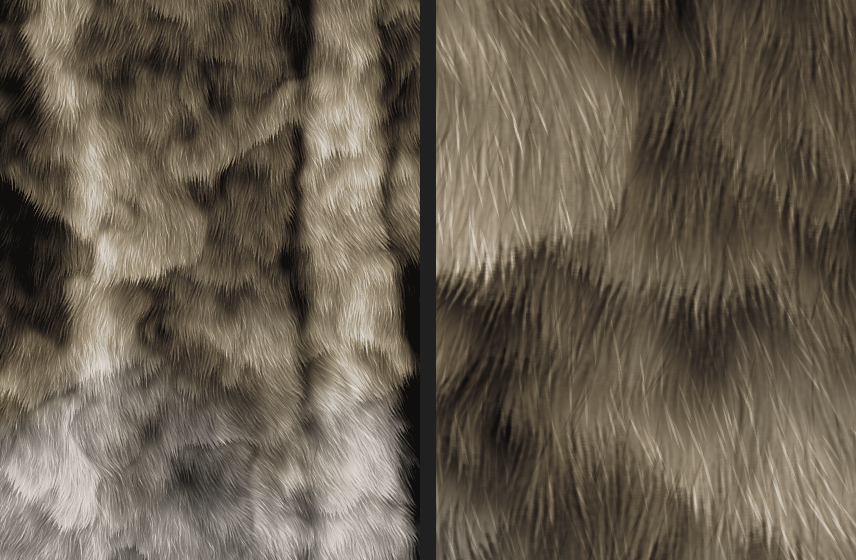
Left: the whole. Right: its middle third, enlarged.
This texture is drawn by a Shadertoy shader. Its source:

```glsl
vec2 hash2(vec2 p) {
    vec3 q = fract(p.xyx * vec3(0.1031, 0.1030, 0.0973));
    q += dot(q, q.yzx + 33.33);
    return fract((q.xx + q.yz) * q.zy);
}

float gradientNoise(vec2 p) {
    vec2 i = floor(p), f = p - i;
    vec2 u = f * f * f * (f * (f * 6.0 - 15.0) + 10.0);
    vec2 e = vec2(0.0, 1.0);
    float a = dot(hash2(i) * 2.0 - 1.0, f);
    float b = dot(hash2(i + e.yx) * 2.0 - 1.0, f - e.yx);
    float c = dot(hash2(i + e.xy) * 2.0 - 1.0, f - e.xy);
    float d = dot(hash2(i + e.yy) * 2.0 - 1.0, f - e.yy);
    return 1.4 * mix(mix(a, b, u.x), mix(c, d, u.x), u.y);
}

// Direction from hair root to tip: downwards, fanning out from the middle
vec2 hairFlow(vec2 p) {
    float angle = (p.x - 0.3) * 0.9 + 0.7 * gradientNoise(p * 3.0 + 4.0)
                + 0.6 * gradientNoise(p * 8.0) + 0.4 * gradientNoise(p * 28.0);
    return vec2(sin(angle), -cos(angle));
}

// Noise smeared along the flow gives fine strands
float strands(vec2 p) {
    float sum = gradientNoise(p * 300.0);
    vec2 up = p, down = p;
    for (int i = 0; i < 7; i++) {
        up -= hairFlow(up) * 0.002;
        down += hairFlow(down) * 0.002;
        sum += gradientNoise(up * 300.0) + gradientNoise(down * 300.0);
    }
    return sum / 15.0 * 6.5;
}

// Softly merging pelt pieces: pale lower rims, shadow under the piece above
float peltPieces(vec2 p) {
    vec2 warp = vec2(gradientNoise(p * 6.0), gradientNoise(p * 6.0 + 31.0));
    warp += 0.5 * vec2(gradientNoise(p * 15.0 + 7.0), gradientNoise(p * 15.0 + 63.0));
    vec2 q = p * vec2(6.5, 6.0) + warp * 0.8;
    vec2 cell = floor(q);
    float total = 0.0, shade = 0.0, first = 9.0, second = 9.0;
    for (int y = -1; y <= 1; y++)
    for (int x = -1; x <= 1; x++) {
        vec2 id = cell + vec2(x, y);
        vec2 r = q - id - 0.05 - 0.9 * hash2(id);
        float d = length(r);
        float weight = exp(-16.0 * d);
        total += weight;
        shade += weight * (2.2 * (hash2(id + 17.0).x - 0.5) - 0.9 * r.y);
        second = min(second, max(first, d));
        first = min(first, d);
    }
    float seam = 1.0 - smoothstep(0.0, 0.25, second - first);
    float depth = smoothstep(-0.2, 0.3, gradientNoise(p * 9.0 + 80.0));
    return shade / total - 0.9 * seam * depth;
}

// Broad light and dark: panels, creases and the dark borders
float furTone(vec2 p) {
    float x = p.x + 0.03 * gradientNoise(p * 6.0 + 9.0) + 0.018 * gradientNoise(p * 19.0);
    float tone = 1.4 + peltPieces(p);
    tone += 1.1 * gradientNoise(p * 4.0 + 2.0) + 1.1 * gradientNoise(p * 12.0);
    tone += 0.9 * gradientNoise(p * vec2(34.0, 24.0) + 5.0);
    tone += 1.0 * (1.0 - smoothstep(0.05, 0.45, p.y));

    float ridge = x - 0.05 - 0.08 * (1.0 - smoothstep(0.65, 1.0, p.y));
    float upper = smoothstep(0.15, 0.45, p.y);
    tone -= 1.4 * upper * (1.0 - smoothstep(-0.03, 0.012, ridge));
    tone += 1.2 * exp(-pow((ridge - 0.05) / 0.04, 2.0));

    float crease = x - 0.535 - 0.012 * sin(p.y * 9.0);
    tone -= 1.5 * exp(-pow(crease / 0.014, 2.0)) * (0.3 + 0.7 * upper);
    tone += 1.2 * smoothstep(0.01, 0.05, crease) * (1.0 - smoothstep(0.12, 0.17, crease));

    float rightSeam = x - 0.685 - 0.045 * (1.0 - smoothstep(0.3, 0.8, p.y));
    tone -= 1.6 * exp(-pow(rightSeam / 0.013, 2.0));
    tone -= 3.2 * smoothstep(0.0, 0.02, rightSeam) * (1.0 - smoothstep(0.52, 0.64, p.y));
    return tone;
}

// Scattered guard hairs, tapered at both ends
float guardHairs(vec2 p) {
    float glint = 0.0, soft = 0.6 / iResolution.y;
    for (int layer = 0; layer < 7; layer++)
    for (int y = -1; y <= 1; y++)
    for (int x = -1; x <= 1; x++) {
        vec2 shift = vec2(layer) * vec2(0.37, 0.61);
        vec2 id = floor(p / 0.021 + shift) + vec2(x, y);
        vec2 seed = hash2(id + float(layer) * 71.0);
        vec2 middle = (id + seed - shift) * 0.021;
        vec2 dir = normalize(hairFlow(middle) + vec2(0.7 * (seed.y - 0.5), 0.0));
        vec2 r = p - middle;
        float along = dot(r, dir) / (0.008 + 0.011 * seed.x);
        float across = dot(r, vec2(-dir.y, dir.x));
        float width = 0.0008 * max(0.0, 1.0 - along * along);
        float line = 1.0 - smoothstep(width - soft, width + soft, abs(across));
        glint += line * step(abs(along), 1.0) * (seed.y * 1.5 - 0.5);
    }
    return glint;
}

vec3 furColor(float tone, float grey) {
    vec3 c = mix(vec3(0.06, 0.055, 0.05), vec3(0.20, 0.17, 0.14), clamp(tone + 1.0, 0.0, 1.0));
    c = mix(c, vec3(0.36, 0.31, 0.24), clamp(tone, 0.0, 1.0));
    c = mix(c, vec3(0.49, 0.44, 0.36), clamp(tone - 1.0, 0.0, 1.0));
    c = mix(c, vec3(0.64, 0.58, 0.49), clamp(tone - 2.0, 0.0, 1.0));
    c = mix(c, vec3(0.78, 0.75, 0.70), clamp(tone - 3.0, 0.0, 1.0));
    c = mix(c, vec3(0.90, 0.88, 0.86), clamp((tone - 4.0) * 0.6, 0.0, 1.0));
    return mix(c, dot(c, vec3(0.3, 0.59, 0.11)) * vec3(1.03, 0.995, 0.96), grey);
}

void mainImage(out vec4 fragColor, in vec2 fragCoord) {
    vec2 p = fragCoord / iResolution.y;
    float strand = strands(p);

    // Each strand carries the tone of its root, which feathers the edges
    vec2 root = p - hairFlow(p) * 0.009 * strand;
    float tone = furTone(root) + 0.65 * strand;
    float lit = smoothstep(-0.5, 2.0, tone);
    tone += guardHairs(p) * (0.25 + 0.75 * lit);

    float grey = 1.0 - smoothstep(0.1, 0.45, p.y + 0.25 * gradientNoise(p * 5.0 + 50.0));
    fragColor = vec4(furColor(tone, 0.85 * grey), 1.0);
}
```
